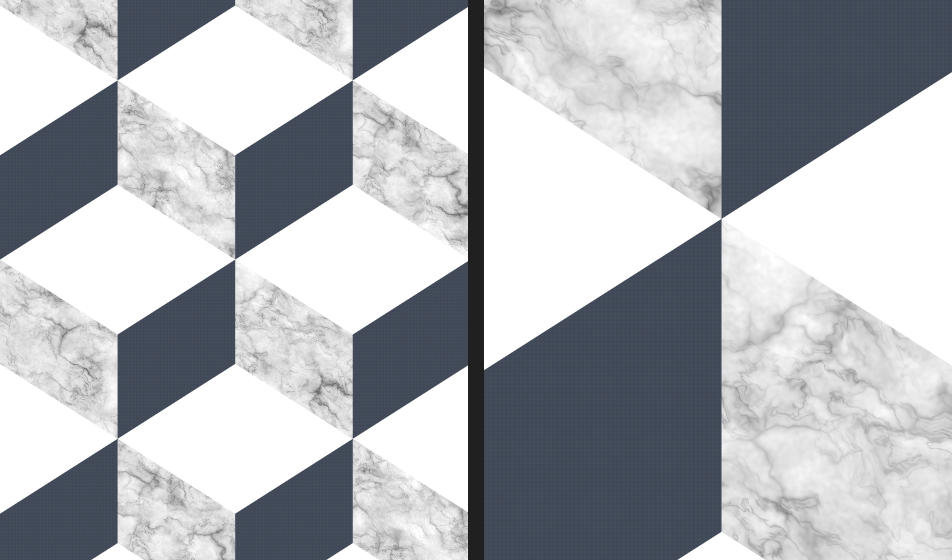
Left, the full canvas; right, a detail of the centre.
Write a Shadertoy shader that draws this pattern.

```glsl
vec2 hash22(vec2 p) {
    vec3 a = fract(p.xyx * vec3(0.1031, 0.1030, 0.0973));
    a += dot(a, a.yzx + 33.33);
    return fract((a.xx + a.yz) * a.zy);
}

float cornerSlope(vec2 cell, vec2 corner, vec2 f) {
    return dot(hash22(cell + corner) * 2.0 - 1.0, f - corner);
}

float gradientNoise(vec2 p) {
    vec2 cell = floor(p), f = fract(p);
    vec2 u = f * f * f * (f * (f * 6.0 - 15.0) + 10.0);
    float low = mix(cornerSlope(cell, vec2(0, 0), f), cornerSlope(cell, vec2(1, 0), f), u.x);
    float high = mix(cornerSlope(cell, vec2(0, 1), f), cornerSlope(cell, vec2(1, 1), f), u.x);
    return mix(low, high, u.y);
}

float fbm(vec2 p) {
    float sum = 0.0, amplitude = 0.6;
    for (int i = 0; i < 5; i++) {
        sum += amplitude * gradientNoise(p);
        p = mat2(1.6, 1.2, -1.2, 1.6) * p + 4.7;
        amplitude *= 0.55;
    }
    return sum;
}

// Gap between the two nearest cell seeds: zero along the cracks
float crackDistance(vec2 p) {
    vec2 cell = floor(p), f = fract(p);
    float nearest = 9.0, second = 9.0;
    for (int y = -1; y <= 1; y++)
    for (int x = -1; x <= 1; x++) {
        vec2 offset = vec2(x, y);
        float d = length(offset + hash22(cell + offset) - f);
        second = min(second, max(nearest, d));
        nearest = min(nearest, d);
    }
    return second - nearest;
}

vec3 marble(vec2 p) {
    vec2 q = p + 0.09 * vec2(fbm(p * 6.0), fbm(p * 6.0 + 17.3));
    // Stretch the stone along its falling diagonal
    vec2 flow = vec2(0.55 * dot(q, vec2(0.84, 0.54)), dot(q, vec2(-0.54, 0.84)));
    float tone = 0.925 + 0.24 * fbm(flow * 11.0) + 0.08 * fbm(p * 32.0);

    // Wispy veins
    for (int i = 0; i < 3; i++) {
        float scale = 6.0 + 5.0 * float(i);
        float ridge = abs(fbm(flow * scale + 31.7 * float(i + 1)));
        float strength = smoothstep(-0.25, 0.4, gradientNoise(q * 7.0 + 9.1 * float(i)));
        tone -= strength * (0.15 * exp(-ridge * 45.0) + 0.07 * exp(-ridge * 9.0));
    }

    // Angular cracks, coarse and fine
    float coarse = smoothstep(-0.1, 0.35, gradientNoise(q * 5.0 + 3.3));
    float fine = smoothstep(-0.1, 0.4, gradientNoise(q * 8.0 + 41.0));
    tone -= 0.34 * coarse * exp(-crackDistance(flow * 7.0) * 17.0);
    tone -= 0.17 * fine * exp(-crackDistance(flow * 17.0 + 5.0) * 9.0);

    tone += 0.04 * gradientNoise(p * 110.0);
    return clamp(tone, 0.42, 1.0) * vec3(0.998, 0.998, 1.0);
}

vec3 wovenNavy(vec2 p) {
    vec2 thread = sin(520.0 * vec2(p.x + p.y, p.x - p.y));
    return vec3(0.26, 0.292, 0.348) + 0.012 * thread.x * thread.y;
}

void mainImage(out vec4 fragColor, in vec2 fragCoord) {
    // One unit is the width of a cube; y runs downwards
    float pixel = 1.99 / iResolution.x;
    vec2 p = vec2(fragCoord.x, iResolution.y - fragCoord.y) * pixel;

    // Staggered rows hang from the points where the faces meet
    float rowPosition = (p.y - 0.342) / 0.762;
    float row = floor(rowPosition);
    float oddRow = mod(row, 2.0);
    float column = p.x + 0.5 * oddRow;
    vec2 local = vec2(fract(column) - 0.5, fract(rowPosition) * 0.762);

    // Four stone variants alternate between cubes
    float variant = mod(floor(column) + floor(row * 0.5), 2.0) + 2.0 * oddRow;
    vec3 stone = marble(local + vec2(3.71, 5.13) * (variant + 1.0));

    // Navy on the left and marble on the right of each meeting point
    float side = sign(local.x) * (0.25 - abs(abs(local.x) - 0.25));
    vec3 face = mix(wovenNavy(p), stone, clamp(0.5 + side / pixel, 0.0, 1.0));

    // Slanted bands, with white tops left between them
    float drop = local.y - 0.637 * abs(local.x);
    float inset = min(drop, 0.4435 - drop) / 1.186;
    float coverage = clamp(0.5 + inset / pixel, 0.0, 1.0);
    fragColor = vec4(mix(vec3(1.0), face, coverage), 1.0);
}
```
